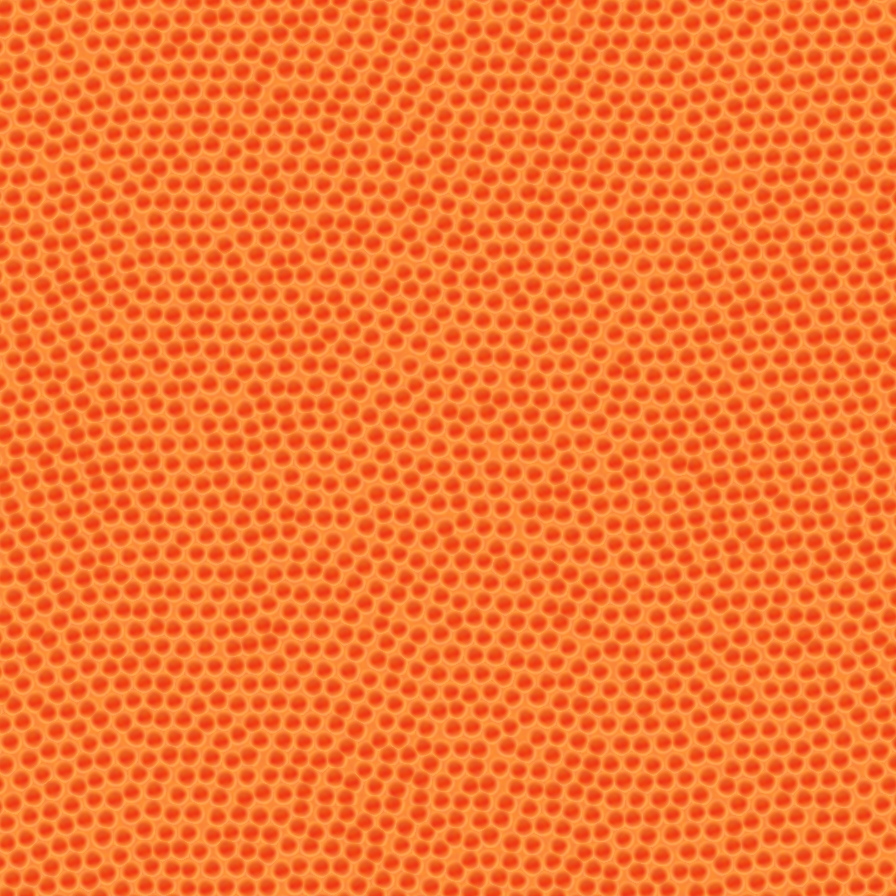
Give the GLSL for this texture, as a WebGL 2 fragment shader.

```glsl
#version 300 es
precision highp float;

uniform vec2 u_resolution;
out vec4 fragColor;

#define SPACING 0.0238
#define TILT 0.02
#define JITTER 0.23
#define BEND 1.2
#define RADIUS 0.335
#define EDGE 0.135
#define MOTTLE 0.025
#define PIT_COLOR vec3(0.94, 0.235, 0.07)
#define SHADOW_COLOR vec3(0.91, 0.36, 0.12)
#define GROUND_COLOR vec3(0.985, 0.53, 0.205)
#define RIM_COLOR vec3(1.0, 0.625, 0.31)

const float ROW_HEIGHT = 0.866;

vec2 hash2(vec2 p) {
    vec3 q = fract(vec3(p.xyx) * vec3(0.1031, 0.1030, 0.0973));
    q += dot(q, q.yzx + 33.33);
    return fract((q.xx + q.yz) * q.zy);
}

// Slow drift that swings the rows of pits to and fro
vec2 drift(vec2 p) {
    vec2 broad = BEND * sin(0.15 * (p.yx - 21.0)) * vec2(1.0, -1.0);
    return broad + 0.16 * sin(0.63 * p.yx + vec2(0.6, 4.0));
}

// Center of one pit in a staggered, jittered lattice
vec2 looseCenter(vec2 cell) {
    vec2 base = vec2(cell.x + 0.5 * mod(cell.y, 2.0), cell.y * ROW_HEIGHT);
    return base + drift(base) + JITTER * (2.0 * hash2(cell + 200.0) - 1.0);
}

// The same center, pushed away from neighbors that crowd it
vec2 pitCenter(vec2 cell) {
    vec2 center = looseCenter(cell);
    vec2 push = vec2(0.0);
    for (int j = -1; j <= 1; j++) {
        for (int i = -1; i <= 1; i++) {
            vec2 away = center - looseCenter(cell + vec2(i, j));
            float gap = length(away);
            push += away / max(gap, 0.001) * max(0.0, 1.0 - gap);
        }
    }
    return center + 0.42 * push;
}

// Offset from the nearest pit in xy, its random value in z
vec3 nearestPit(vec2 p) {
    vec2 source = p;
    for (int k = 0; k < 4; k++) source = p - drift(source);
    float homeRow = floor(source.y / ROW_HEIGHT + 0.5);
    vec3 best = vec3(9.0, 9.0, 0.0);
    for (int j = -1; j <= 1; j++) {
        float row = homeRow + float(j);
        float column = floor(source.x - 0.5 * mod(row, 2.0) + 0.5);
        for (int i = -1; i <= 1; i++) {
            vec2 cell = vec2(column + float(i), row);
            vec2 offset = p - pitCenter(cell);
            if (dot(offset, offset) < dot(best.xy, best.xy)) {
                best = vec3(offset, hash2(cell + 371.0).x);
            }
        }
    }
    return best;
}

// Fine uneven tint from layered sines
float mottle(vec2 p) {
    float a = sin(p.x * 10.1 + 2.3 * sin(p.y * 5.3));
    float b = sin(p.y * 9.3 + 2.1 * sin(p.x * 6.1 + 1.0));
    float c = sin((p.x + p.y) * 5.7 + 1.9 * sin((p.x - p.y) * 3.1));
    return (a * b + c) * 0.5;
}

void main() {
    vec2 uv = gl_FragCoord.xy / u_resolution.y;
    float pixel = 1.0 / (u_resolution.y * SPACING);
    mat2 turn = mat2(cos(TILT), -sin(TILT), sin(TILT), cos(TILT));
    vec3 pit = nearestPit(turn * uv / SPACING);

    // Pit outline, slightly uneven from pit to pit
    vec2 offset = pit.xy * turn;
    float angle = atan(offset.y, offset.x);
    float radius = RADIUS * (0.94 + 0.12 * pit.z)
        + 0.012 * sin(3.0 * angle + 6.28 * pit.z);
    float dist = length(offset) - radius;
    float soft = max(EDGE, 0.7 * pixel);
    float outside = smoothstep(-soft, soft, dist);

    // Shadow under the upper lip, light on the lower lip
    float side = dot(offset, vec2(-0.29, 0.957)) / RADIUS;
    vec3 inner = mix(PIT_COLOR, SHADOW_COLOR, smoothstep(-0.2, 0.75, side));
    inner = mix(inner, vec3(0.96, 0.40, 0.16), 0.7 * smoothstep(0.2, 0.9, -side));
    float rim = exp(-pow((dist - 0.15) / 0.08, 2.0));
    rim *= 0.45 + 0.55 * smoothstep(0.6, -0.8, side);
    vec3 outer = mix(GROUND_COLOR, RIM_COLOR, rim);

    // Combine with a faint warm variation
    vec3 color = mix(inner, outer, outside);
    color += MOTTLE * mottle(uv / SPACING) * vec3(0.3, 0.9, -0.7);
    fragColor = vec4(clamp(color, 0.0, 1.0), 1.0);
}
```
